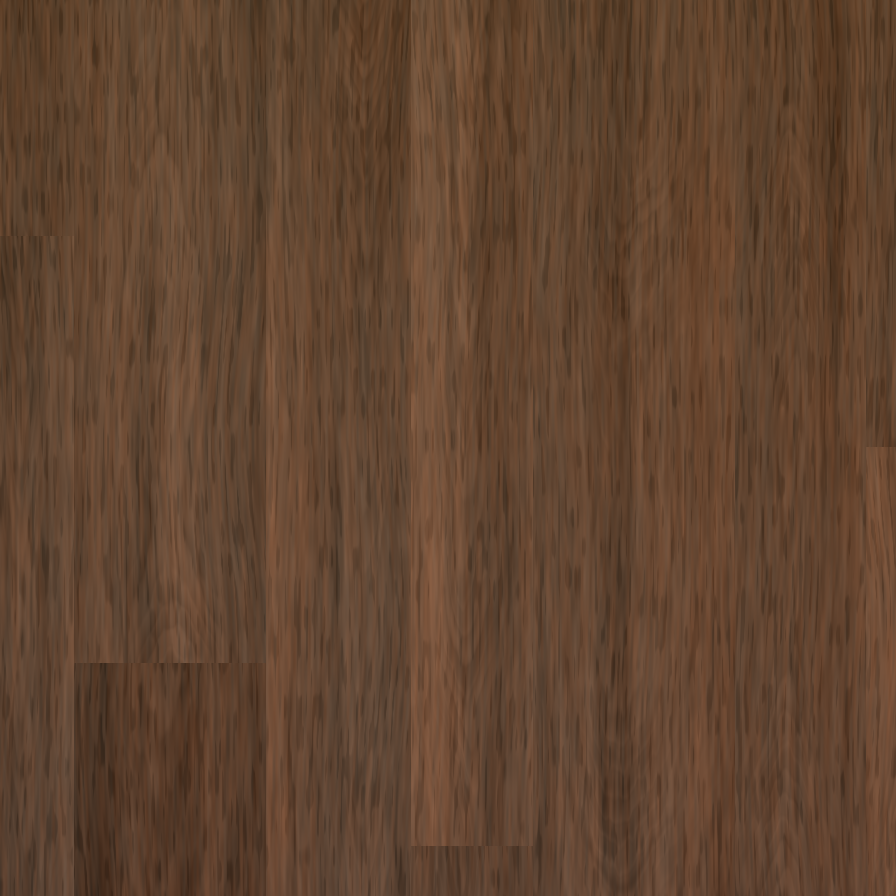
A WebGL 1 fragment shader for this texture:

```glsl
precision highp float;

uniform vec2 u_resolution;

#define PLANK_WIDTH 0.172
#define PLANK_LENGTH 2.1
#define RING_DENSITY 200.0
#define ARCH_SLOPE 0.13
#define ARCH_ROUNDING 0.008
#define PLANK_CONTRAST 0.24
#define STREAK_CONTRAST 0.46
#define RING_CONTRAST 0.34
#define FIBRE_CONTRAST 0.46
#define PORE_DEPTH 0.26

const vec3 DARK_WOOD = vec3(0.280, 0.193, 0.127);
const vec3 LIGHT_WOOD = vec3(0.500, 0.358, 0.262);
const vec3 RED_TINT = vec3(0.042, -0.008, -0.030);

float hash(vec2 p) {
  vec3 q = fract(p.xyx * 0.1031);
  q += dot(q, q.yzx + 33.33);
  return fract((q.x + q.y) * q.z);
}

float noise(vec2 p) {
  vec2 cell = floor(p);
  vec2 f = fract(p);
  f = f * f * (3.0 - 2.0 * f);
  float low = mix(hash(cell), hash(cell + vec2(1.0, 0.0)), f.x);
  float high = mix(hash(cell + vec2(0.0, 1.0)), hash(cell + 1.0), f.x);
  return mix(low, high, f.y);
}

// Noise centred on zero, stretched by a separate frequency on each axis
float grain(vec2 p, float across, float along, float seed) {
  return noise(p * vec2(across, along) + vec2(seed, seed * 0.7)) - 0.5;
}

// Nested pointed arches around the heart of a plank
float archRings(vec2 p, float centre, float seed) {
  float x = p.x - centre + 0.032 * grain(p, 6.0, 4.0, seed + 3.0);
  float direction = hash(vec2(seed, 8.0)) < 0.65 ? 1.0 : -1.0;
  float level = sqrt(x * x + ARCH_ROUNDING * ARCH_ROUNDING);
  level += direction * ARCH_SLOPE * p.y;
  level += 0.080 * grain(p, 3.0, 3.2, seed + 17.0);
  level += 0.008 * grain(p, 45.0, 14.0, seed + 29.0);
  level += 0.004 * grain(p, 190.0, 30.0, seed + 37.0);
  float bands = noise(vec2(level * RING_DENSITY + 60.0, seed)) - 0.5;
  float phase = fract(level * RING_DENSITY * 0.5);
  float ridge = phase * (1.0 - smoothstep(0.75, 1.0, phase)) - 0.33;
  float heart = 1.0 - smoothstep(0.012, 0.050, abs(x));
  return (bands * 0.8 + ridge * 0.5) * mix(0.3, 1.0, heart);
}

void main() {
  vec2 uv = gl_FragCoord.xy / u_resolution;

  // Plank layout: uneven columns with staggered ends
  float column = uv.x / PLANK_WIDTH + 0.38 + 0.16 * sin(uv.x * 13.0);
  float columnId = floor(column) + 5.0;
  float row = uv.y / PLANK_LENGTH + hash(vec2(columnId, 41.0));
  float seed = 200.0 * hash(vec2(columnId, floor(row) + 11.0)) + 20.0;
  float acrossPlank = fract(column);
  float toSide = min(acrossPlank, 1.0 - acrossPlank) * PLANK_WIDTH;
  float seam = 1.0 - smoothstep(0.0, 0.0025, toSide);

  // Grain bends gently along the plank, the fine fibres bend less
  vec2 p = uv;
  p.x += 0.022 * grain(uv, 5.0, 2.2, seed);
  p.x += 0.004 * grain(uv, 18.0, 7.0, seed + 9.0);
  vec2 thread = uv;
  thread.x += 0.016 * grain(uv, 6.0, 4.0, seed + 13.0);
  float centre = uv.x - (acrossPlank - 0.5) * PLANK_WIDTH;
  centre += 0.04 * (hash(vec2(seed, 5.0)) - 0.5);

  float streaks = grain(p, 22.0, 0.9, seed) + 0.55 * grain(p, 80.0, 1.6, seed + 31.0);
  float fibres = 0.40 * grain(thread, 160.0, 3.5, seed);
  fibres += 0.55 * grain(thread, 290.0, 14.0, seed + 50.0);
  fibres += 0.55 * grain(thread, 430.0, 36.0, seed + 60.0);
  float pores = smoothstep(0.12, 0.34, grain(thread, 390.0, 30.0, seed + 70.0));
  float rings = archRings(uv, centre, seed);

  // Soft light pools right of the middle and fades to the corners
  vec2 fromLight = (uv - vec2(0.62, 0.48)) * vec2(1.0, 0.8);
  float light = 0.10 - 0.62 * dot(fromLight, fromLight);

  float tone = 0.48 + light;
  tone += PLANK_CONTRAST * (hash(vec2(seed, 2.0)) - 0.5);
  tone += STREAK_CONTRAST * streaks;
  tone += RING_CONTRAST * rings;
  tone += FIBRE_CONTRAST * fibres;
  tone -= PORE_DEPTH * pores;
  tone += 0.10 * seam * (hash(vec2(columnId, 6.0)) - 0.7);

  // Warm patches and reddish fibres, cooler toward the bottom
  float warmth = 0.7 * grain(p, 9.0, 1.2, seed + 90.0);
  warmth += 0.8 * grain(thread, 330.0, 16.0, seed + 110.0) + 0.3 * (uv.x - 0.5);
  vec3 wood = mix(DARK_WOOD, LIGHT_WOOD, clamp(tone, -0.25, 1.2));
  wood += RED_TINT * warmth;
  wood.b += 0.020 * (0.5 - uv.y);

  gl_FragColor = vec4(wood, 1.0);
}
```
